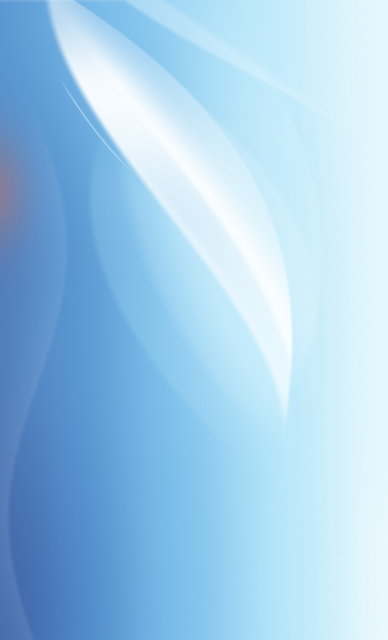
Give the GLSL for this background, as a Shadertoy shader.

```glsl
// Soft white leaf of light with translucent veils over a blue gradient.
#define DEEP_BLUE vec3(0.31, 0.48, 0.72)
#define MID_BLUE  vec3(0.35, 0.59, 0.82)
#define SKY_BLUE  vec3(0.49, 0.75, 0.92)
#define PALE_BLUE vec3(0.71, 0.90, 0.98)
#define ICE       vec3(0.90, 0.97, 0.99)
#define EMBER     vec3(0.60, 0.48, 0.54)
#define LEAF_END  0.80
#define EDGE_SOFT 0.006
#define GRAIN     0.006

float hash(vec2 p) {
    return fract(sin(dot(p, vec2(12.9898, 78.233))) * 43758.5453);
}

// Cubic Bezier height at s, from four control values.
float bezier(vec4 c, float s) {
    s = clamp(s, 0.0, 1.0);
    float r = 1.0 - s;
    return c.x*r*r*r + 3.0*c.y*r*r*s + 3.0*c.z*r*s*s + c.w*s*s*s;
}

// Soft step: 0 before the edge, 1 after it.
float side(float d, float soft) {
    return smoothstep(-soft, soft, d);
}

// Fades in around a and out around b.
float span(float v, float a, float b, float soft) {
    return side(v - a, soft) * (1.0 - side(v - b, soft));
}

vec3 blueRamp(float k) {
    vec3 c = mix(DEEP_BLUE, MID_BLUE, smoothstep(-0.04, 0.22, k));
    c = mix(c, SKY_BLUE, smoothstep(0.16, 0.46, k));
    c = mix(c, PALE_BLUE, smoothstep(0.40, 0.74, k));
    return mix(c, ICE, smoothstep(0.66, 1.02, k));
}

vec3 background(vec2 p) {
    float lift = 0.20 * (1.0 - smoothstep(0.0, 0.45, p.y));
    float sink = 0.07 * smoothstep(0.5, 1.0, p.y);
    vec3 c = blueRamp(p.x + (lift - sink) * (1.0 - p.x));
    // Cooler shade in the lower left corner
    c -= vec3(0.05, 0.07, 0.05) * smoothstep(0.45, 0.0, length((p - vec2(0.0, 1.0)) * vec2(1.0, 0.9)));
    // Pale streak along the lower right border
    float streak = p.x - 0.91 - 0.25 * (p.y - 0.8) * (p.y - 0.8);
    return mix(c, vec3(1.0), 0.14 * side(streak, 0.03) * smoothstep(0.65, 0.9, p.y));
}

// S-shaped veil and warm glow at the left border.
vec3 leftVeil(vec3 c, vec2 p) {
    float d = 0.097 + 0.075 * cos((p.y - 0.39) * 7.48) - p.x;
    float sheet = side(d, 0.008) * exp(-max(d, 0.0) * 14.0);
    c = mix(c, vec3(0.62, 0.76, 0.90), 0.20 * sheet * smoothstep(0.14, 0.30, p.y));
    vec2 q = (p - vec2(-0.02, 0.30)) / vec2(0.085, 0.085);
    return mix(c, EMBER, 0.75 * exp(-dot(q, q)));
}

// Crossing bands in the upper right.
vec3 upperBands(vec3 c, vec2 p) {
    float s = (p.x - 0.32) / 0.63;
    float low = bezier(vec4(0.0, 0.09, 0.135, 0.228), s) - p.y;
    float high = bezier(vec4(-0.045, 0.05, 0.13, 0.228), s) - p.y;
    float fade = 1.0 - smoothstep(0.72, 0.98, p.x);
    float band = side(low, 0.005) * (1.0 - 0.6 * side(high, 0.008));
    c = mix(c, vec3(0.92, 0.98, 1.0), 0.38 * band * fade * exp(-max(high, 0.0) * 9.0));
    // Rounded veil falling behind the leaf
    float bow = 0.83 - 1.7 * (p.y - 0.40) * (p.y - 0.40) - p.x;
    float veil = side(bow, 0.008) * smoothstep(0.35, 0.65, p.x);
    return mix(c, ICE, 0.22 * veil * span(p.y, 0.12, 0.62, 0.12));
}

// Two wide wings below the leaf.
vec3 wings(vec3 c, vec2 p, float leafLeft) {
    float s = (p.y - 0.2) / 0.52;
    float outer = p.x - bezier(vec4(0.265, 0.157, 0.326, 0.62), s);
    float inner = p.x - bezier(vec4(0.305, 0.32, 0.43, 0.76), s);
    float under = 1.0 - side(p.x - leafLeft - 0.02, 0.02);
    float fade = span(p.y, 0.24, 0.68, 0.07) * under;
    c = mix(c, PALE_BLUE, 0.22 * side(outer, 0.012) * fade);
    float fill = side(inner, 0.025) * (0.35 + 0.65 * smoothstep(0.0, 0.16, inner));
    return mix(c, vec3(0.80, 0.94, 0.99), 0.68 * fill * fade);
}

// Bright leaf with a ridge between its two faces.
vec3 leaf(vec3 c, vec2 p, float left) {
    float s = p.y / LEAF_END;
    float right = bezier(vec4(0.19, 0.868, 0.781, 0.694), s);
    float ridge = bezier(vec4(0.12, 0.448, 0.953, 0.694), s);
    float body = side(p.x - left, 0.012) * side(right - p.x, EDGE_SOFT);
    float tail = 1.0 - smoothstep(0.58, 0.79, p.y);
    float d = p.x - ridge;
    float upperFace = 0.30 + 0.68 * exp(-max(d, 0.0) * max(d, 0.0) * 130.0);
    float lowerFace = mix(0.95, 0.66, smoothstep(0.16, 0.36, p.y));
    float glow = mix(lowerFace, upperFace, side(d, 0.012));
    glow *= 0.55 + 0.45 * smoothstep(0.0, 0.14, p.y);
    // Halo beyond the right edge
    float haloEdge = right + 0.065 * smoothstep(0.1, 0.4, p.y) - p.x;
    float halo = side(haloEdge, 0.012) * side(p.x - ridge, 0.03);
    c = mix(c, ICE, 0.28 * halo * span(p.y, 0.18, 0.56, 0.10));
    return mix(c, vec3(0.985, 0.995, 1.0), body * tail * glow);
}

void mainImage(out vec4 fragColor, in vec2 fragCoord) {
    vec2 p = fragCoord / iResolution.xy;
    p.y = 1.0 - p.y; // measured downward from the top
    float leafLeft = bezier(vec4(0.123, 0.183, 0.923, 0.694), p.y / LEAF_END);
    vec3 c = leftVeil(background(p), p);
    c = upperBands(c, p);
    c = wings(c, p, leafLeft);
    c = leaf(c, p, leafLeft);
    // Fine highlight left of the leaf
    float hair = abs(p.x - bezier(vec4(0.11, 0.18, 0.24, 0.36), (p.y - 0.08) / 0.2));
    c = mix(c, ICE, 0.45 * smoothstep(0.005, 0.0, hair) * span(p.y, 0.14, 0.255, 0.03));
    c += GRAIN * (hash(floor(p * 512.0)) - 0.5);
    fragColor = vec4(clamp(c, 0.0, 1.0), 1.0);
}
```
